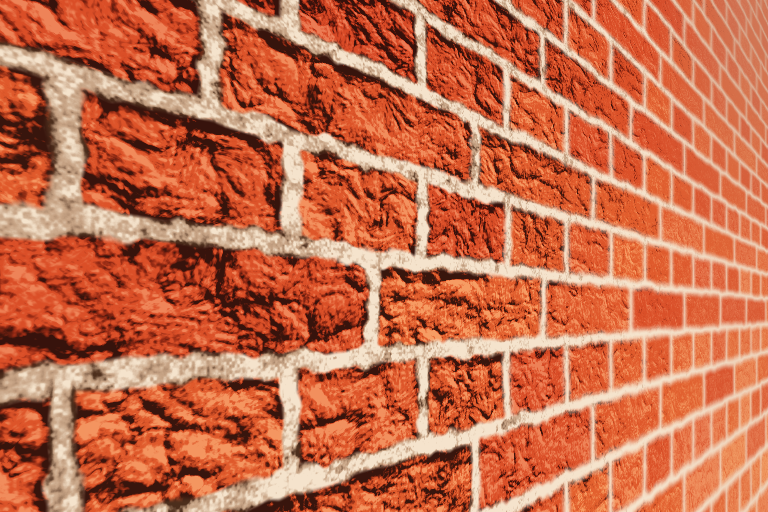
Reproduce this texture procedurally as a Shadertoy shader.

```glsl
const float HEADER = 1.76;      // header length, in course heights
const float JOINT = 0.095;      // half thickness of a mortar joint

float hash(vec2 p) {
    vec3 q = fract(vec3(p.xyx) * 0.1031);
    q += dot(q, q.yzx + 33.33);
    return fract((q.x + q.y) * q.z);
}

float noise(vec2 p) {
    vec2 i = floor(p), f = fract(p);
    f = f * f * (3.0 - 2.0 * f);
    return mix(mix(hash(i), hash(i + vec2(1, 0)), f.x),
               mix(hash(i + vec2(0, 1)), hash(i + vec2(1, 1)), f.x), f.y);
}

// Layered noise; fold = 1 gives rounded lumps with sharp valleys
float layered(vec2 p, float fold) {
    float sum = 0.0, amp = 0.5;
    for (int i = 0; i < 5; i++) {
        float n = noise(p);
        sum += amp * mix(n, abs(2.0 * n - 1.0), fold);
        p = mat2(1.6, 1.2, -1.2, 1.6) * p + 7.3;
        amp *= 0.54;
    }
    return sum;
}

// Wall plane: x runs along the courses, y counts courses downward
vec2 wallPoint(vec2 uv, float depth) {
    float course = (0.387 - uv.y) * depth * 3.103 + 0.60;
    return vec2(4.4 * depth, course - 0.025 * course * course);
}

// xy: inward distance to the brick sides, zw: brick index
vec4 brickCell(vec2 p) {
    float row = floor(p.y);
    bool stretcher = mod(row, 2.0) < 0.5;
    float pitch = stretcher ? 2.0 * HEADER : HEADER;
    float start = stretcher ? 7.49 + 0.5 * HEADER * row : 4.73;
    float column = (p.x - start) / pitch;
    vec2 local = abs(vec2(fract(column) - 0.5, fract(p.y) - 0.5));
    vec2 inset = vec2(0.5 * pitch, 0.5) - JOINT - local * vec2(pitch, 1.0);
    return vec4(inset, floor(column), row);
}

float brickMask(vec2 inset, vec2 soft) {
    vec2 m = smoothstep(-soft, soft, inset);
    return m.x * m.y;
}

vec2 wobble(vec2 p, float fineAmount) {
    vec2 broad = vec2(noise(p * 2.3), noise(p * 2.3 + 31.0)) - 0.5;
    vec2 fine = vec2(noise(p * 8.0 + 5.0), noise(p * 8.0 + 57.0)) - 0.5;
    return p + 0.07 * broad + fineAmount * fine;
}

// Lumpy, pitted fired clay
float clayHeight(vec2 p, vec2 id) {
    vec2 q = p + id * vec2(3.7, 5.1);
    q += 0.20 * (vec2(noise(q * 2.6), noise(q * 2.6 + 19.0)) - 0.5);
    return layered(q * vec2(2.5, 3.4), 1.0);
}

vec3 clayColor(float tone) {
    vec3 c = mix(vec3(0.22, 0.08, 0.05), vec3(0.58, 0.17, 0.08), smoothstep(0.05, 0.35, tone));
    c = mix(c, vec3(0.88, 0.34, 0.17), smoothstep(0.28, 0.58, tone));
    return mix(c, vec3(0.96, 0.57, 0.38), smoothstep(0.62, 1.0, tone));
}

vec3 mortarColor(float tone) {
    vec3 c = mix(vec3(0.30, 0.18, 0.11), vec3(0.78, 0.64, 0.52), smoothstep(0.0, 0.5, tone));
    return mix(c, vec3(0.96, 0.89, 0.80), smoothstep(0.45, 0.85, tone));
}

void mainImage(out vec4 fragColor, in vec2 fragCoord) {
    vec2 uv = fragCoord / iResolution.xy;
    float depth = 1.0 / (1.0 - 0.8486 * uv.x);
    vec2 p = wallPoint(uv, depth);
    float blur = smoothstep(0.52, 1.0, uv.x);
    float detail = 1.0 - 0.9 * blur;

    // Joint softness grows with distance and defocus
    vec2 pixel = vec2(3.73 * depth * depth, 3.1 * depth) / iResolution.xy;
    vec2 soft = 0.015 + pixel + blur * vec2(0.16, 0.08);
    vec2 wall = wobble(p, 0.07 * detail);
    vec4 cell = brickCell(wall);
    float brick = brickMask(cell.xy, soft);
    float variety = hash(cell.zw + 11.0);
    float hue = 0.15 + 0.6 * hash(cell.zw + 43.0);
    hue += 0.25 * uv.x * (1.0 - uv.y);

    // Relief lit from the upper right
    vec2 toLight = vec2(0.022, -0.028);
    float relief = clayHeight(p, cell.zw);
    float slope = relief - clayHeight(p + toLight, cell.zw);
    float pit = 1.0 - smoothstep(0.12, 0.29, relief);
    float grain = noise(p * 42.0) - 0.5;
    float grit = layered(p * 9.0, 0.0) - 0.53;

    // Shadow below the mortar ledge and in the seams
    float ledge = brick * (1.0 - brickMask(brickCell(wall + vec2(0.05, -0.09)).xy, soft));
    ledge *= smoothstep(0.2, 0.6, noise(p * vec2(1.6, 3.0) + 8.0));
    float inset = min(cell.x, cell.y);
    float seam = exp(-pow((inset + 0.004) / 0.028, 2.0)) * smoothstep(0.2, 0.7, noise(p * 3.5));

    // Clay
    float tone = 0.58 + 0.16 * (variety - 0.5) + 0.26 * blur * (1.0 - 0.55 * uv.y);
    tone -= 0.05 * smoothstep(0.4, 1.0, uv.y) * smoothstep(0.25, 0.6, uv.x);
    tone += detail * (2.8 * slope + 0.5 * (relief - 0.38) + 0.36 * grain - 0.30 * pit);
    tone -= detail * (0.50 * ledge + 0.36 * seam);
    vec3 clay = clayColor(tone);
    clay *= mix(vec3(0.95, 0.78, 0.82), vec3(1.02, 1.15, 1.08), hue);

    // Mortar, brightest toward the lower right
    float paste = 0.60 + 0.32 * smoothstep(0.1, 0.6, uv.x) - 0.20 * uv.x * uv.y;
    paste += detail * (0.85 * grit + 0.42 * grain - 0.45 * seam);
    paste -= 0.4 * detail * smoothstep(0.66, 0.80, layered(p * 4.0 + 70.0, 0.0));
    vec3 color = mix(mortarColor(paste), clay, brick);

    // Dusty haze toward the far upper end
    float haze = smoothstep(0.82, 1.0, uv.x) * (0.15 + 0.50 * smoothstep(0.45, 1.0, uv.y));
    color = mix(color, vec3(0.79, 0.54, 0.43), haze);
    fragColor = vec4(clamp(color, 0.0, 1.0), 1.0);
}
```
